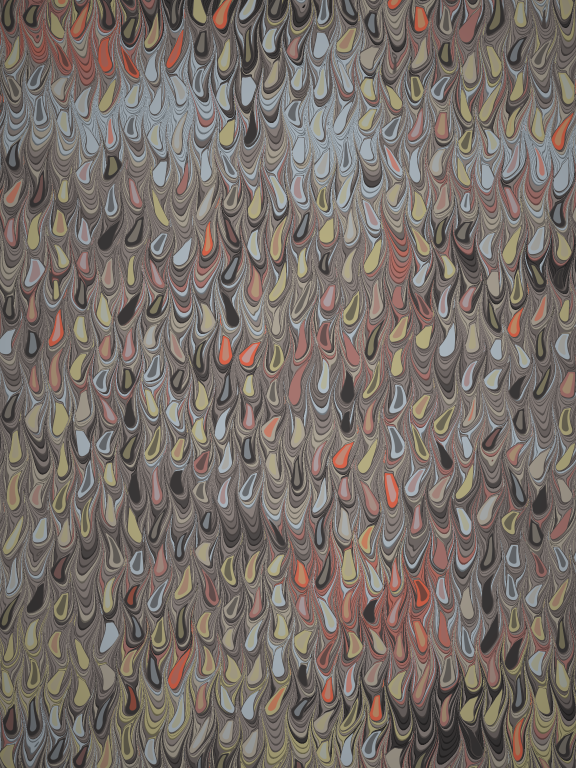
Give the GLSL for this pattern, as a Shadertoy shader.

```glsl
// Combed marbled paper: hanging scallops of fine ink bands with curled teardrops.
const float COLUMNS = 24.0;
const float ROWS = 21.0;
const float BANDS = 6.0;         // ink bands per row
const float DROP_PUSH = 2.6;     // bands displaced around a drop
const float DROP_WIDTH = 0.30;   // half width, as a share of a column
const float TAIL = 0.95;         // tail length in rows
const float LINE_WIDTH = 0.26;   // dark vein, as a share of a band
const float LINE_DEPTH = 0.36;
const float RUN = 3.0;           // columns that one ink runs across
const int SAMPLES = 3;           // smoothing grid per side

const vec3 TAUPE = vec3(0.51, 0.475, 0.46);
const vec3 UMBER = vec3(0.41, 0.38, 0.37);
const vec3 SAND = vec3(0.62, 0.59, 0.54);
const vec3 CHARCOAL = vec3(0.22, 0.21, 0.21);
const vec3 ROSE = vec3(0.60, 0.42, 0.40);
const vec3 PALE = vec3(0.63, 0.67, 0.70);
const vec3 OLIVE = vec3(0.66, 0.63, 0.47);
const vec3 ORANGE = vec3(0.78, 0.36, 0.27);

// Ink pools: centre xy, radius xy
const vec4 PALE_POOLS[3] = vec4[3](vec4(0.57, 0.80, 0.14, 0.08),
    vec4(0.93, 0.79, 0.12, 0.06), vec4(0.22, 0.85, 0.20, 0.05));
const vec4 WARM_POOLS[3] = vec4[3](vec4(0.13, 0.93, 0.12, 0.05),
    vec4(0.64, 0.22, 0.11, 0.06), vec4(0.68, 0.64, 0.04, 0.06));
const vec4 DARK_POOLS[3] = vec4[3](vec4(0.45, 0.97, 0.28, 0.04),
    vec4(0.95, 0.65, 0.09, 0.03), vec4(0.76, 0.04, 0.26, 0.04));

float hash(vec2 p) {
    vec3 q = fract(vec3(p.xyx) * 0.1031);
    q += dot(q, q.yzx + 33.33);
    return fract((q.x + q.y) * q.z);
}

float pool(vec2 p, vec4 shape) {
    vec2 q = (p - shape.xy) / shape.zw;
    return exp(-dot(q, q));
}

vec3 bandInk(float r) {
    vec3 ink = TAUPE;
    if (r > 0.42) ink = UMBER;
    if (r > 0.62) ink = SAND;
    if (r > 0.80) ink = mix(CHARCOAL, UMBER, 0.35);
    if (r > 0.88) ink = ROSE;
    if (r > 0.94) ink = PALE;
    return ink;
}

vec3 dropInk(float r) {
    vec3 ink = OLIVE;
    if (r > 0.28) ink = PALE;
    if (r > 0.50) ink = CHARCOAL;
    if (r > 0.68) ink = ROSE;
    if (r > 0.81) ink = SAND;
    if (r > 0.96) ink = ORANGE;
    return ink;
}

// Lets nearby pools replace an ink, by chance
vec3 tintByPools(vec3 ink, vec2 p, float r, float warmMix) {
    float pale = 0.0, warm = 0.0, dark = 0.0;
    for (int i = 0; i < 3; i++) {
        pale = max(pale, pool(p, PALE_POOLS[i]));
        warm = max(warm, pool(p, WARM_POOLS[i]));
        dark = max(dark, pool(p, DARK_POOLS[i]));
    }
    if (r < 0.55 * dark) ink = CHARCOAL;
    if (r < 0.60 * warm) ink = mix(ROSE, ORANGE, warmMix);
    if (r < 0.90 * pale) ink = PALE;
    float oliveEdge = smoothstep(0.30, 0.0, p.y) + smoothstep(0.88, 1.0, p.y);
    if (r > 1.0 - 0.16 * oliveEdge) ink = OLIVE;
    return ink;
}

vec3 marble(vec2 uv) {
    // Comb teeth sway and pull the bands into cusps
    float x = uv.x * COLUMNS + 0.16 * sin(uv.y * 13.0 + uv.x * 5.0)
            + 0.12 * sin(uv.y * ROWS * 3.4 + uv.x * 19.0);
    float column = floor(x);
    float f = x - column - 0.5;
    float a = 2.0 * abs(f);
    float rise = 0.46 * a * a + 0.62 * pow(a, 7.0);
    float v = uv.y * ROWS - rise + 0.22 * sin(x * 1.9 + uv.y * 9.0)
            + 0.25 * sin(uv.x * 11.0 + uv.y * 6.0) + 0.12 * sin(uv.x * 29.0 - uv.y * 19.0);
    vec2 cell = vec2(column, floor(v));
    float t = fract(v);

    // Teardrop: round foot, tail curling up into one cusp
    float seed = hash(cell + 51.0);
    float side = hash(cell + 13.0) < 0.75 ? 1.0 : -1.0;
    float y = t + rise - 0.40;
    float climb = clamp(y / TAIL, 0.0, 1.0);
    float spine = -0.10 + 0.54 * climb * (0.35 + 0.65 * climb);
    float width = DROP_WIDTH * mix(0.7, 1.15, seed) * pow(1.0 - climb, 1.4) + 0.025;
    vec2 e = vec2((f * side - spine) / width, min(y, 0.0) / 0.22);
    float bump = exp(-0.7 * dot(e, e)) * smoothstep(0.06, 0.16, seed);
    bump *= smoothstep(1.0, 0.86, a) * smoothstep(0.0, 0.12, t) * smoothstep(1.0, 0.85, t);

    // Bands wrap around the drop; each ink runs over a few columns
    float h = v * BANDS + DROP_PUSH * bump;
    float band = floor(h);
    float run = floor((column + RUN * hash(vec2(band, 5.0))) / RUN);
    float r = hash(vec2(run, band) + 3.0);
    vec2 place = (cell + 0.5) / vec2(COLUMNS, ROWS);
    vec3 color = tintByPools(bandInk(r), place, hash(vec2(band, run) + 29.0), 0.4 * r);
    float vein = 1.0 - smoothstep(LINE_WIDTH - 0.10, LINE_WIDTH + 0.10, fract(h));
    color = mix(color, color * (1.0 - LINE_DEPTH), vein);

    // Dark rim, body and inner core
    vec3 body = tintByPools(dropInk(hash(cell + 87.0)), place, hash(cell + 131.0), seed);
    color = mix(color, UMBER * 0.75, smoothstep(0.44, 0.50, bump));
    color = mix(color, body, smoothstep(0.54, 0.60, bump));
    vec3 core = mix(dropInk(hash(cell + 173.0)), body, 0.4);
    return mix(color, core, smoothstep(0.84, 0.89, bump));
}

void mainImage(out vec4 fragColor, in vec2 fragCoord) {
    vec3 color = vec3(0.0);
    for (int j = 0; j < SAMPLES; j++)
        for (int i = 0; i < SAMPLES; i++) {
            vec2 offset = (vec2(i, j) + 0.5) / float(SAMPLES) - 0.5;
            color += marble((fragCoord + offset) / iResolution.xy);
        }
    color /= float(SAMPLES * SAMPLES);
    // Uneven light falls off toward the corners
    vec2 c = fragCoord / iResolution.xy - vec2(0.54, 0.52);
    fragColor = vec4(color * (1.08 - 0.62 * dot(c, c)), 1.0);
}
```
